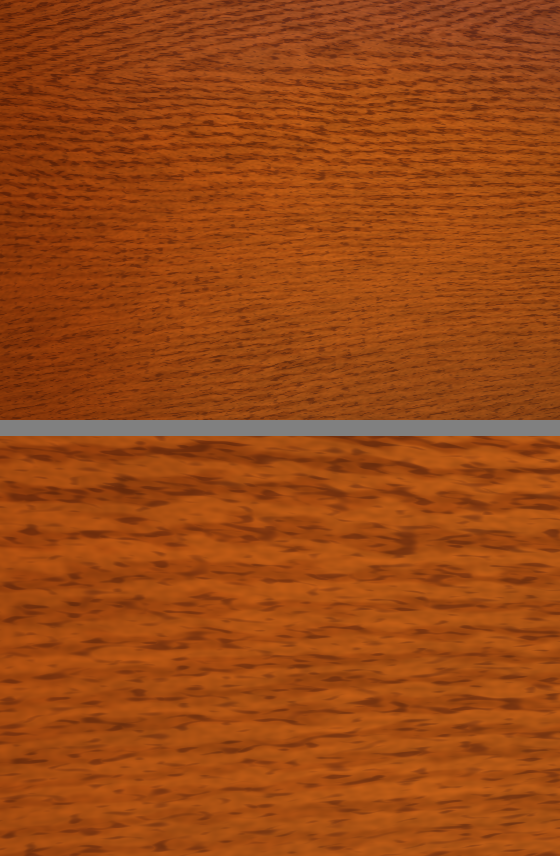
Top, the full canvas; bottom, a detail of the centre.
Write a WebGL 1 fragment shader that draws this texture.

```glsl
precision highp float;

uniform vec2 u_resolution;

const vec3 RED_WOOD = vec3(0.630, 0.255, 0.042);
const vec3 AMBER_WOOD = vec3(0.705, 0.342, 0.084);
const vec3 PALE_SHEEN = vec3(0.630, 0.312, 0.160);
const vec3 DULL_BROWN = vec3(0.625, 0.310, 0.092);
const vec3 BAND_TINT = vec3(0.86, 0.79, 0.72);
const vec3 PORE_TINT = vec3(0.72, 0.68, 0.92);

vec2 gradientAt(vec2 cell) {
  float angle = 6.2832 * fract(sin(dot(cell, vec2(127.1, 311.7))) * 43758.55);
  return vec2(cos(angle), sin(angle));
}

float gradientNoise(vec2 p) {
  vec2 i = floor(p);
  vec2 f = p - i;
  vec2 w = f * f * f * (f * (f * 6.0 - 15.0) + 10.0);
  vec2 e = vec2(1.0, 0.0);
  float a = dot(gradientAt(i), f);
  float b = dot(gradientAt(i + e.xy), f - e.xy);
  float c = dot(gradientAt(i + e.yx), f - e.yx);
  float d = dot(gradientAt(i + e.xx), f - e.xx);
  return mix(mix(a, b, w.x), mix(c, d, w.x), w.y);
}

// Distance across the growth rings: nested arches opening to the right
float ringHeight(vec2 p) {
  float axis = 0.79 + 0.12 * p.x;
  float d = p.y - axis;
  float arch = sqrt(d * d + 0.0002) - 0.12 * p.x;
  float lowerTilt = 0.15 * p.x * smoothstep(0.55, 0.0, p.y);
  float wave = 0.035 * gradientNoise(p * vec2(2.1, 3.2) + 4.7);
  float ripple = 0.009 * gradientNoise(p * vec2(5.0, 9.0) + 11.3);
  return arch + lowerTilt + wave + ripple;
}

// Coordinates along and across the straight wood fibres
vec2 fibreSpace(vec2 p) {
  float slope = mix(0.16, -0.11, smoothstep(0.15, 0.75, p.y));
  slope += 0.22 * smoothstep(0.8, 1.0, p.y) * smoothstep(0.9, 0.0, p.x);
  float sway = 0.008 * gradientNoise(p * vec2(2.5, 4.0) + 23.0);
  return vec2(p.x, p.y - slope * (p.x - 0.65) + sway);
}

// Soft dark band once per ring, with edges frayed along the fibres
float ringBand(float height, vec2 fibre, float count) {
  float drift = 0.8 * gradientNoise(vec2(height * 11.0, fibre.x * 0.9));
  float fray = 0.50 * gradientNoise(fibre * vec2(27.0, 95.0) + 3.1);
  float phase = height * count + drift + fray;
  return smoothstep(-0.75, 1.0, cos(6.2832 * phase));
}

// Short dark dashes, crowded inside the bands
float pores(vec2 fibre, float band) {
  float coarse = gradientNoise(fibre * vec2(36.0, 180.0) + 7.9);
  float fine = gradientNoise(fibre * vec2(58.0, 250.0) + 41.3);
  float density = max(coarse, fine) + 0.24 * band;
  return smoothstep(0.24, 0.62, density);
}

// Broad colour drift: red left, amber middle, paler top, duller bottom
vec3 woodTone(vec2 p) {
  float drift = 0.12 * gradientNoise(p * vec2(1.7, 2.6) + 61.0);
  vec3 tone = mix(RED_WOOD, AMBER_WOOD, smoothstep(0.0, 0.8, p.x + drift));
  float dull = smoothstep(0.45, 0.0, p.y) * smoothstep(0.1, 0.9, p.x);
  tone = mix(tone, DULL_BROWN, 0.75 * dull);
  float sheen = smoothstep(0.64, 1.0, p.y + drift) * smoothstep(-0.3, 1.1, p.x);
  tone = mix(tone, PALE_SHEEN, sheen);
  vec2 offset = p - vec2(0.78, 0.60);
  return tone * (1.0 - 0.18 * dot(offset, offset));
}

void main() {
  vec2 p = gl_FragCoord.xy / u_resolution.y;
  vec2 fibre = fibreSpace(p);

  // Ring strength is calmer in the lower half and varies in patches
  float patches = gradientNoise(p * vec2(2.4, 5.0) + 17.0);
  float strength = mix(0.62, 1.0, smoothstep(0.35, 0.65, p.y)) + 0.5 * patches;
  float band = ringBand(ringHeight(p), fibre, 39.0) * clamp(strength, 0.2, 1.1);

  // Fine streaks, small flecks and soft mottling
  float streak = gradientNoise(fibre * vec2(12.0, 130.0) + 31.0);
  float fleck = gradientNoise(fibre * vec2(95.0, 210.0) + 73.0);
  float mottle = gradientNoise(fibre * vec2(4.0, 22.0) + 53.0);

  vec3 color = woodTone(p);
  color *= 1.0 + 0.10 * streak + 0.10 * fleck + 0.07 * mottle;
  color *= mix(vec3(1.0), BAND_TINT, band);
  color *= mix(vec3(1.0), PORE_TINT, 0.85 * pores(fibre, band));
  gl_FragColor = vec4(color, 1.0);
}
```
